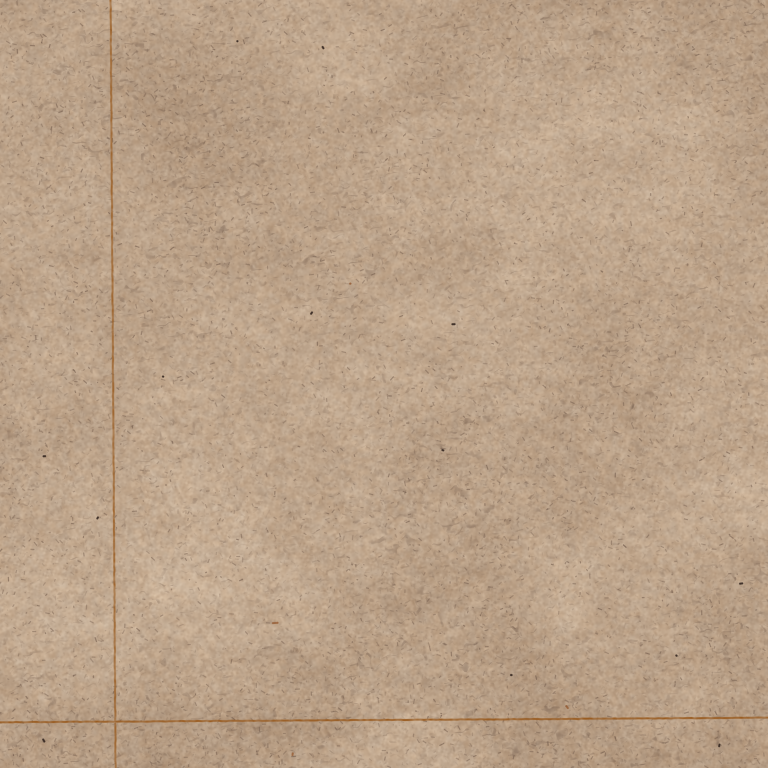
A three.js fragment shader for this texture:

```glsl
// Aged tan paper with two thin rust-brown ruled lines.
// Layered value noise makes stains, laid ribs, grain and pitting; jittered
// cells scatter short fibres and a few dark or rusty specks over it.
#define PAPER vec3(0.735, 0.636, 0.537)
#define INK vec3(0.60, 0.36, 0.13)
#define FIBRE vec3(0.44, 0.35, 0.29)
#define SPECK vec3(0.17, 0.12, 0.10)
#define RUST vec3(0.56, 0.31, 0.14)
#define STAIN_DEPTH 0.16
#define GRAIN_DEPTH 0.150
#define RIB_DEPTH 0.024
#define FIBRE_CELLS 88.0
#define SPECK_CELLS 11.0
#define LINE_HALF_WIDTH 0.0013
#define SOFT 0.0010

varying vec2 vUv;

float hash(vec2 p) {
  return fract(sin(dot(p, vec2(127.1, 311.7))) * 43758.5453);
}

float noise(vec2 p) {
  vec2 i = floor(p);
  vec2 f = fract(p);
  f = f * f * (3.0 - 2.0 * f);
  float low = mix(hash(i), hash(i + vec2(1.0, 0.0)), f.x);
  float high = mix(hash(i + vec2(0.0, 1.0)), hash(i + vec2(1.0, 1.0)), f.x);
  return mix(low, high, f.y);
}

vec2 turned(vec2 p, float angle) {
  return mat2(cos(angle), -sin(angle), sin(angle), cos(angle)) * p;
}

float fbm(vec2 p) {
  float sum = 0.0;
  float amp = 0.5;
  for (int i = 0; i < 5; i++) {
    sum += amp * noise(p);
    p = turned(p, 0.64) * 2.07 + 11.3;
    amp *= 0.5;
  }
  return sum;
}

// One randomly turned capsule per cell; size is (half length, half width).
float fleck(vec2 p, float cells, vec2 size, float turn, float chance, float seed) {
  vec2 id = floor(p * cells);
  vec2 key = id + seed;
  vec2 jitter = vec2(hash(key + 3.1), hash(key + 7.7));
  vec2 d = p - (id + 0.3 + 0.4 * jitter) / cells;
  d = turned(d, (hash(key + 13.9) - 0.5) * turn);
  float reach = size.x * hash(key + 19.3);
  d.x -= clamp(d.x, -reach, reach);
  float mask = 1.0 - smoothstep(size.y - SOFT, size.y + SOFT, length(d));
  return mask * step(hash(key + 29.5), chance);
}

// Ruled line at a signed distance, with ragged edges and uneven ink.
float ruledLine(float dist, float along, float seed) {
  float wobble = (noise(vec2(along * 190.0, seed)) - 0.5) * 0.0006;
  float edge = 1.0 - smoothstep(LINE_HALF_WIDTH - SOFT, LINE_HALF_WIDTH + SOFT, abs(dist + wobble));
  return edge * mix(0.6, 1.0, noise(vec2(along * 230.0, seed + 5.0)));
}

void main() {
  vec2 p = vUv;

  // Broad grey stains, mottled at their edges
  float stain = fbm(p * 3.6 + vec2(4.2, 9.1));
  float mottle = fbm(p * 19.0 + 31.0);
  float worn = 1.0 - smoothstep(0.36, 0.60, stain);
  float tone = (stain - 0.49) * STAIN_DEPTH + (mottle - 0.49) * 0.07;

  // Faint laid ribs running across
  tone += (noise(p * vec2(9.0, 62.0) + 5.0) - 0.5) * RIB_DEPTH;

  // Fine paper grain at three scales, each turned differently
  float grain = noise(turned(p, 0.5) * 330.0) * 0.45;
  grain += noise(turned(p, -0.3) * 215.0 + 40.0) * 0.35;
  grain += noise(turned(p, 0.2) * vec2(95.0, 130.0) + 90.0) * 0.2;
  tone += (grain - 0.5) * GRAIN_DEPTH;
  vec3 color = PAPER + tone * vec3(0.92, 1.0, 1.0);
  color += (noise(p * 130.0 + 71.0) - 0.5) * vec3(0.018, 0.0, -0.018);

  // Irregular dark pits, a little wider than tall, gathered in the stains
  vec2 warp = vec2(noise(p * 140.0 + 7.0), noise(p * 140.0 + 57.0)) * 0.006;
  float pits = noise(turned(p + warp, 0.15) * vec2(150.0, 240.0) + 130.0);
  float cluster = noise(p * 48.0 + 23.0);
  pits = smoothstep(0.70, 0.98, pits) * (0.35 + 0.65 * cluster);
  color = mix(color, FIBRE, pits * (0.28 + 0.20 * worn));

  // Short soft fibres of very uneven strength
  for (int i = 0; i < 4; i++) {
    float layer = float(i);
    vec2 q = turned(p, 0.4 * layer) + vec2(0.37, 0.61) * layer;
    float cells = FIBRE_CELLS + 13.0 * layer;
    float fibre = fleck(q, cells, vec2(0.0026, 0.0007), 3.6, 0.24 + 0.2 * worn, layer * 47.0);
    float strength = 0.10 + 0.55 * pow(hash(floor(q * cells) + 83.0), 4.0);
    color = mix(color, FIBRE, fibre * strength);
  }

  // Ruled lines, slightly out of square
  float upright = ruledLine(p.x - mix(0.1505, 0.1440, p.y), p.y, 2.0);
  float level = ruledLine(p.y - mix(0.0595, 0.0655, p.x), p.x, 8.0);
  color = mix(color, INK, max(upright * 0.85, level));

  // Rare dark specks and rusty flecks
  float dark = fleck(p, SPECK_CELLS, vec2(0.0016, 0.0013), 3.1, 0.09, 211.0);
  float rust = fleck(p + 0.043, SPECK_CELLS, vec2(0.004, 0.0013), 6.2, 0.07, 307.0);
  color = mix(color, SPECK, dark * 0.85);
  color = mix(color, RUST, rust * 0.7);

  gl_FragColor = vec4(color, 1.0);
}
```
